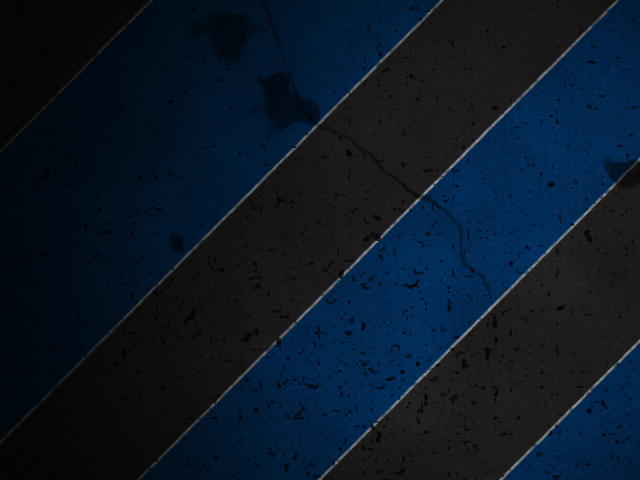
Write a WebGL 1 fragment shader that draws this pattern.

```glsl
precision highp float;
// Worn diagonal stripes in blue and charcoal, edged with thin chalky lines under a soft spotlight.
uniform vec2 u_resolution;

const vec3 BLUE = vec3(0.008, 0.170, 0.340);
const vec3 CHARCOAL = vec3(0.122, 0.120, 0.118);
const vec3 CHALK = vec3(0.53, 0.55, 0.56);
const float LINE_HALF_WIDTH = 0.0027;

float hash(vec2 p) {
  return fract(sin(dot(p, vec2(127.1, 311.7))) * 43758.5453);
}

float noise(vec2 p) {
  vec2 i = floor(p);
  vec2 f = fract(p);
  f = f * f * (3.0 - 2.0 * f);
  return mix(mix(hash(i), hash(i + vec2(1.0, 0.0)), f.x),
             mix(hash(i + vec2(0.0, 1.0)), hash(i + vec2(1.0, 1.0)), f.x), f.y);
}

float fbm(vec2 p) {
  float sum = 0.0;
  float amplitude = 0.5;
  for (int i = 0; i < 5; i++) {
    sum += amplitude * noise(p);
    p = mat2(1.6, 1.2, -1.2, 1.6) * p + 7.3;
    amplitude *= 0.5;
  }
  return sum;
}

float segmentDistance(vec2 p, vec2 a, vec2 b) {
  vec2 ab = b - a;
  return length(p - a - ab * clamp(dot(p - a, ab) / dot(ab, ab), 0.0, 1.0));
}

// Signed distance to a diagonal band, positive inside it
float band(float s, float lo, float hi) {
  return min(s - lo, hi - s) * 0.70711;
}

// Soft round patch used to place stains
float patchMask(vec2 p, vec2 center, float radius) {
  vec2 d = (p - center) / radius;
  return exp(-dot(d, d));
}

// Broken blotches that gather inside a mask
float stain(vec2 p, float mask) {
  return smoothstep(0.60, 0.78, fbm(p * 17.0) + 0.36 * mask - 0.10) * smoothstep(0.05, 0.5, mask);
}

// Wandering crack that fades out along its lower half
float crack(vec2 p) {
  vec2 q = p + 0.035 * (vec2(fbm(p * 14.0), fbm(p * 14.0 + 31.0)) - 0.48);
  float d = segmentDistance(q, vec2(0.54, 1.01), vec2(0.64, 0.76));
  d = min(d, segmentDistance(q, vec2(0.64, 0.76), vec2(0.87, 0.61)));
  d = min(d, segmentDistance(q, vec2(0.87, 0.61), vec2(0.955, 0.53)));
  d = min(d, segmentDistance(q, vec2(0.955, 0.53), vec2(0.965, 0.45)));
  d = min(d, segmentDistance(q, vec2(0.965, 0.45), vec2(1.03, 0.38)));
  float width = mix(0.002, 0.007, noise(p * 22.0));
  return (1.0 - smoothstep(width * 0.3, width, d)) * mix(0.3, 0.75, noise(p * 13.0 + 5.0));
}

// Small pits, thickest toward the lower middle
float pits(vec2 p) {
  float density = 0.55 * patchMask(p, vec2(0.75, 0.2), 0.55) + 0.4 * noise(p * 6.0);
  float fine = noise(p * 125.0) + 0.12 * density;
  float coarse = noise(p * 62.0 + 19.0) * 0.8 + noise(p * 140.0) * 0.2 + 0.10 * density;
  return max(smoothstep(0.89, 1.0, fine) * 0.75, smoothstep(0.86, 0.94, coarse));
}

float spotlight(vec2 p) {
  float d = length((p - vec2(1.03, 0.42)) * vec2(1.0, 0.9));
  return mix(1.0, 0.16, smoothstep(0.12, 1.08, d));
}

void main() {
  vec2 p = gl_FragCoord.xy / u_resolution.y;
  float pixel = 1.0 / u_resolution.y;

  // Stripes: one wide blue band, then evenly spaced narrow ones
  float s = p.x + 1.0 - p.y + 0.0016 * (noise(p * 55.0) - 0.5);
  float stripe = band(s, 0.316, 0.922);
  stripe = max(stripe, band(s, 1.288, 1.665));
  stripe = max(stripe, band(s, 2.043, 3.0));
  vec3 color = mix(CHARCOAL, BLUE, smoothstep(-pixel, pixel, stripe));

  // Mottled, grainy paint
  color *= 0.80 + 0.40 * fbm(p * 7.0);
  color *= 0.88 + 0.24 * noise(p * 230.0);

  // Chalk lines with chipped edges
  float chips = smoothstep(0.12, 0.35, noise(p * 95.0 + 3.0));
  float line = 1.0 - smoothstep(-pixel, pixel, abs(stripe) - LINE_HALF_WIDTH);
  vec3 chalk = CHALK * (0.8 + 0.35 * noise(p * 150.0));
  color = mix(color, chalk, line * mix(0.55, 1.0, chips));

  // Stains, crack and pits
  float mask = patchMask(p, vec2(0.57, 0.79), 0.10);
  mask = max(mask, 0.7 * patchMask(p, vec2(0.47, 0.93), 0.08));
  mask = max(mask, patchMask(p, vec2(0.512, 0.484), 0.026));
  mask = max(mask, patchMask(p, vec2(0.373, 0.497), 0.022));
  mask = max(mask, 0.8 * patchMask(p, vec2(1.30, 0.62), 0.07));
  color *= 1.0 - 0.55 * stain(p, mask);
  color *= 1.0 - 0.75 * crack(p);
  color *= 1.0 - 0.75 * pits(p);

  gl_FragColor = vec4(color * spotlight(p), 1.0);
}
```
